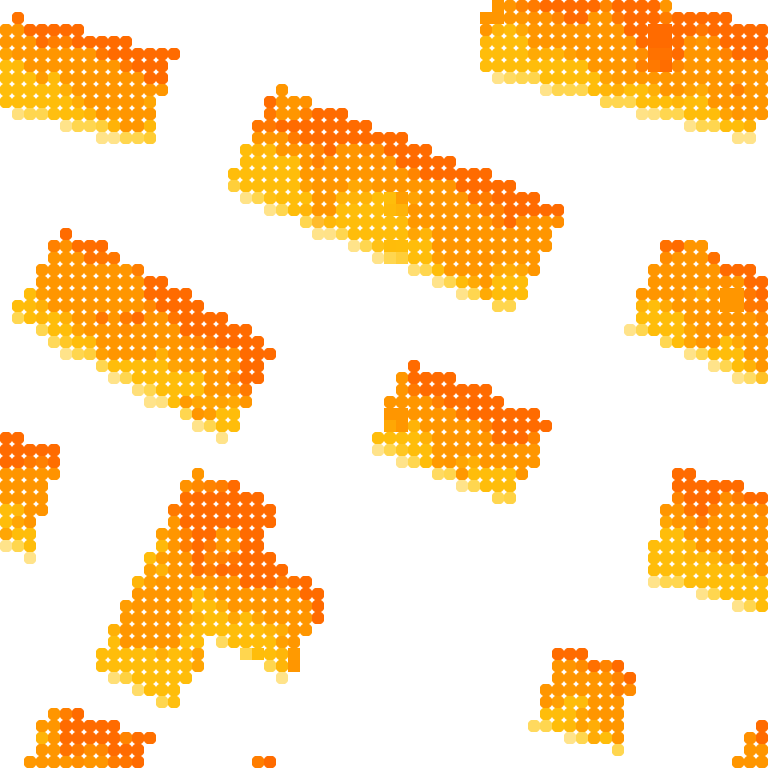
Give the GLSL for this pattern, as a WebGL 1 fragment shader.

```glsl
precision highp float;
// Scattered slanted bars in fiery halftone: jittered boxes on a tilted brick
// lattice are sampled once per dot cell, then drawn as touching round dots.
// Tone runs from red-orange at each bar's top to pale yellow at its foot.

uniform vec2 u_resolution;

const float CELLS = 64.0;              // halftone dots across the canvas
const float DOT_RADIUS = 0.555;        // in dot cells; neighbours just merge
const float TILT = -0.36;              // mean slant of the bars
const vec2 PITCH = vec2(0.45, 0.28);   // spacing of the bar lattice

const vec3 WHITE  = vec3(1.0);
const vec3 RED    = vec3(1.0, 0.42, 0.0);
const vec3 ORANGE = vec3(1.0, 0.59, 0.0);
const vec3 AMBER  = vec3(1.0, 0.74, 0.04);
const vec3 YELLOW = vec3(1.0, 0.84, 0.31);
const vec3 PALE   = vec3(1.0, 0.89, 0.54);

float hash(vec2 p) {
  return fract(sin(dot(p, vec2(127.1, 311.7))) * 43758.5453);
}

float valueNoise(vec2 p) {
  vec2 i = floor(p);
  vec2 f = fract(p);
  f = f * f * (3.0 - 2.0 * f);
  float low = mix(hash(i), hash(i + vec2(1.0, 0.0)), f.x);
  float high = mix(hash(i + vec2(0.0, 1.0)), hash(i + vec2(1.0)), f.x);
  return mix(low, high, f.y);
}

vec2 rotate(vec2 p, float angle) {
  float c = cos(angle);
  float s = sin(angle);
  return vec2(c * p.x - s * p.y, s * p.x + c * p.y);
}

// Box as (signed distance, depth below its top 0..1, height above its foot).
vec3 box(vec2 p, vec2 halfSize) {
  vec2 q = abs(p) - halfSize;
  float depth = 0.5 - 0.5 * p.y / halfSize.y - 0.1 * p.x / halfSize.x;
  return vec3(max(q.x, q.y), depth, p.y + halfSize.y);
}

vec3 nearer(vec3 a, vec3 b) {
  return a.x < b.x ? a : b;
}

// One bar of the lattice; sizes are spread evenly, a few get an upright arm.
vec3 bar(vec2 p, vec2 id) {
  float size = fract(0.618 * id.x + 0.29 * id.y + 0.1);
  vec2 halfSize = vec2(mix(0.055, 0.21, size), mix(0.058, 0.078, size));
  vec2 room = vec2(0.4 * (PITCH.x - 2.0 * halfSize.x), 0.035);
  vec2 jitter = 2.0 * vec2(hash(id + 3.1), hash(id + 8.7)) - 1.0;
  float brick = 0.5 * mod(id.y, 2.0) - 0.25;
  vec2 centre = (id + 0.5 + vec2(brick, 0.0)) * PITCH + jitter * room;
  float turn = (hash(id + 5.3) - 0.5) * mix(0.55, 0.24, size);

  vec2 local = rotate(p - centre, -turn);
  vec3 shape = box(local, halfSize);
  if (size > 0.36 && size < 0.5) {
    vec2 armOffset = vec2(0.06 - halfSize.x, -0.02);
    shape = nearer(shape, box(local - armOffset, vec2(0.06, 0.15)));
  }
  return shape;
}

// Nearest bar around a point of the canvas.
vec3 bars(vec2 p) {
  vec2 q = rotate(p, -TILT) + vec2(0.13, 0.09);
  vec2 home = floor(q / PITCH);
  vec3 nearest = vec3(1.0, 0.0, 1.0);
  for (int y = -1; y <= 1; y++) {
    for (int x = -1; x <= 1; x++) {
      nearest = nearer(nearest, bar(q, home + vec2(float(x), float(y))));
    }
  }
  return nearest;
}

// Flame ramp over depth, bleached in the last row of dots (foot in cells).
vec3 flame(float depth, float foot, vec2 cell) {
  float patches = valueNoise(cell * 0.38 + 4.0);
  float grain = hash(cell + 17.0) - 0.5;
  float tone = 0.75 * depth + 0.5 * patches + 0.1 * grain;
  vec3 color = mix(RED, ORANGE, smoothstep(0.39, 0.51, tone));
  color = mix(color, AMBER, smoothstep(0.73, 0.85, tone));
  float bleach = 1.0 - foot + 0.3 * grain;
  color = mix(color, YELLOW, smoothstep(0.1, 0.25, bleach));
  return mix(color, PALE, smoothstep(0.6, 0.8, bleach));
}

// Coverage of a round dot in its cell; a few 2 by 2 blocks are solid.
float dotMask(vec2 grid, vec2 cell, float pixel) {
  float radius = length(grid - cell - 0.5);
  float disc = 1.0 - smoothstep(-0.7 * pixel, 0.7 * pixel, radius - DOT_RADIUS);
  float solid = step(0.965, hash(floor(cell * 0.5) + 41.0));
  return max(disc, solid);
}

void main() {
  float canvas = min(u_resolution.x, u_resolution.y);
  vec2 grid = gl_FragCoord.xy / canvas * CELLS;
  vec2 cell = floor(grid);

  vec3 shape = bars((cell + 0.5) / CELLS);
  float ragged = 0.006 * (hash(cell + 29.0) - 0.5);
  float inside = step(shape.x + ragged, 0.0);

  vec3 ink = flame(shape.y, shape.z * CELLS, cell);
  float ink_mask = inside * dotMask(grid, cell, CELLS / canvas);
  gl_FragColor = vec4(mix(WHITE, ink, ink_mask), 1.0);
}
```
